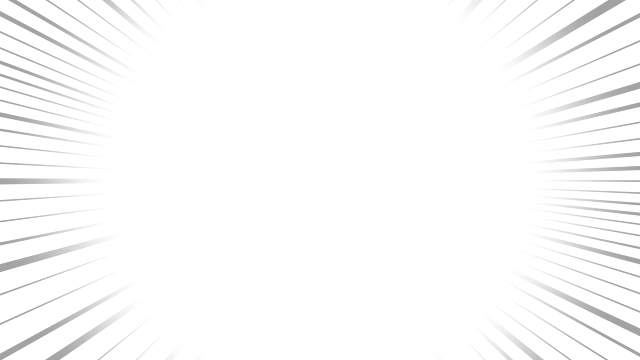
Give the GLSL for this background, as a Shadertoy shader.

```glsl
// Grey speed lines fanning inward from both sides and fading into a white centre.

// Coverage of one fan of rays; angles are in degrees above the horizontal.
// spread: linear and quadratic spacing, rhythm: frequency and centre of the wide rays.
float rayFan(float elevation, float radius, float middle, vec2 spread, vec2 rhythm) {
    float pixel = 1.0 / iResolution.y;
    float ink = 0.0;
    for (int i = -19; i <= 18; i++) {
        float k = float(i);

        // Rays crowd near the middle of the fan and spread apart outward
        float rayAngle = middle + k * (spread.x + spread.y * abs(k));
        float accent = max(cos(rhythm.x * (k - rhythm.y)), 0.0);
        float width = 0.28 + (0.3 + 0.075 * abs(k)) * accent;

        // Wedge edge distance in canvas heights
        float edge = radius * radians(abs(elevation - rayAngle) - 0.5 * width);
        float wedge = 1.0 - smoothstep(-0.6 * pixel, 0.6 * pixel, edge);

        // Each ray dissolves at a slightly different radius
        float start = 0.565 + 0.015 * sin(k * 2.4);
        ink = max(ink, wedge * smoothstep(start, 0.91, radius));
    }
    return ink;
}

void mainImage(out vec4 fragColor, in vec2 fragCoord) {
    vec2 p = (fragCoord - 0.5 * iResolution.xy) / iResolution.y;
    float radius = length(p);
    float elevation = degrees(atan(p.y, max(abs(p.x), 1e-4)));

    // The two sides have their own spacing and rhythm
    float ink = p.x > 0.0
        ? rayFan(elevation, radius, -6.1, vec2(1.7, 0.09), vec2(1.5, 0.27))
        : rayFan(elevation, radius, 18.2, vec2(1.9, 0.105), vec2(1.65, -7.0));

    fragColor = vec4(vec3(1.0 - 0.36 * ink), 1.0);
}
```
